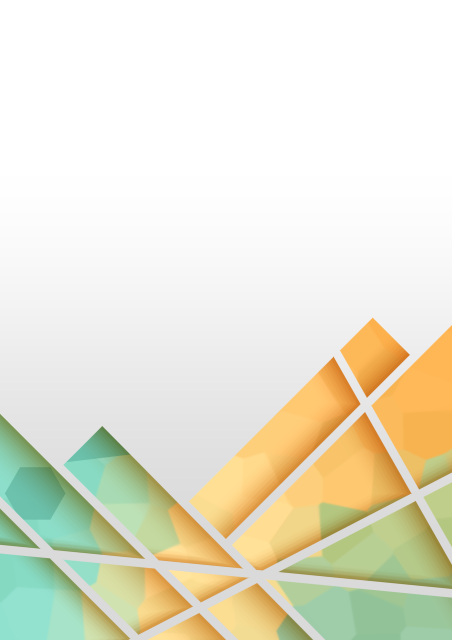
This background is drawn by a Shadertoy shader. Its source:

```glsl
// Faceted mint, amber and sage panels rising from the foot of a pale backdrop.
// Straight bars cut the panels by signed distances and cast inner shadows;
// the facets are soft-edged Voronoi cells coloured by a smooth colour field.

const float BAR_HALF = 0.0068;
const vec3 MINT = vec3(0.55, 0.87, 0.79);
const vec3 PALE_GREEN = vec3(0.74, 0.86, 0.66);
const vec3 TEAL = vec3(0.40, 0.74, 0.66);
const vec3 YELLOW = vec3(1.0, 0.88, 0.59);
const vec3 ORANGE = vec3(1.0, 0.70, 0.31);
const vec3 OLIVE = vec3(0.72, 0.79, 0.52);
const vec3 SAGE = vec3(0.59, 0.78, 0.63);
const vec3 SHADOW_TINT = vec3(0.83, 0.63, 0.35);

float hash(vec2 p) {
    return fract(sin(dot(p, vec2(127.1, 311.7))) * 43758.5);
}

// Signed distance to the line a-b; y points down, positive on its left-hand side
float lineSide(vec2 p, vec2 a, vec2 b) {
    vec2 d = normalize(b - a);
    return dot(p - a, vec2(d.y, -d.x));
}

float hexagon(vec2 p, float radius) {
    p = abs(p);
    return max(p.x * 0.866 + p.y * 0.5, p.y) - radius;
}

// Inner shadow on the negative side of a bar, with soft terraces
float barShadow(float side, float width) {
    float depth = -side - BAR_HALF;
    float terrace = 0.0055;
    depth += sin(depth * 6.2832 / terrace) * terrace * 0.13;
    float fade = clamp(1.0 - depth / width, 0.0, 1.0);
    return fade * fade * step(side, 0.0);
}

// Cuts a bar out of the shape and gathers its shadow
void cutBar(float side, float width, inout float shape, inout float shadow) {
    shape = max(shape, BAR_HALF - abs(side));
    shadow = max(shadow, barShadow(side, width));
}

// Smooth colour layout, sampled once per facet
vec3 colourField(vec2 p) {
    vec3 green = mix(MINT, PALE_GREEN, smoothstep(0.10, 0.25, p.x + 0.3 * (p.y - 0.78)));
    vec3 amber = mix(YELLOW, ORANGE, clamp((p.x - p.y + 0.47) / 0.55, 0.0, 1.0));
    vec3 sage = mix(OLIVE, SAGE, smoothstep(0.84, 0.97, p.y));
    float amberPart = smoothstep(-0.025, 0.025, p.x + 0.6 * (p.y - 0.775) - 0.28);
    float sagePart = smoothstep(0.30, 0.255, length(p - vec2(0.69, 1.03)));
    return mix(mix(green, amber, amberPart), sage, sagePart);
}

// Voronoi facets, blended by distance weights to smooth their edges
vec3 facets(vec2 p, float density) {
    vec2 q = p * density;
    vec2 cell = floor(q);
    vec4 sum = vec4(0.0);
    for (int y = -1; y <= 1; y++) {
        for (int x = -1; x <= 1; x++) {
            vec2 id = cell + vec2(x, y);
            vec2 site = id + 0.1 + 0.8 * vec2(hash(id), hash(id + 37.0));
            vec3 colour = colourField(site / density);
            colour += (hash(id + 71.0) - 0.5) * vec3(0.07, 0.05, 0.08);
            sum += vec4(colour, 1.0) * exp(-55.0 * distance(q, site));
        }
    }
    return sum.rgb / sum.a;
}

void mainImage(out vec4 fragColor, in vec2 fragCoord) {
    // Canvas height is one unit; y runs down from the top
    vec2 p = vec2(fragCoord.x, iResolution.y - fragCoord.y) / iResolution.y;
    float edge = 0.7 / iResolution.y;

    // Bars
    float leftBar = lineSide(p, vec2(0.0, 0.637), vec2(0.363, 1.0));
    float middleBar = lineSide(p, vec2(0.0, 0.494), vec2(0.499, 1.0));
    float lowBar = lineSide(p, vec2(0.706, 0.927), vec2(0.0, 0.858));
    float cornerBar = lineSide(p, vec2(0.0, 0.785), vec2(0.215, 1.0));
    float risingBar = lineSide(p, vec2(0.706, 0.746), vec2(0.215, 1.0));
    float steepBar = lineSide(p, vec2(0.526, 0.552), vec2(0.706, 0.8685));
    float ridgeBar = lineSide(p, vec2(0.6, 0.6045), vec2(0.36, 0.8445));

    // Panel outlines
    float diagonal = (p.x + p.y) * 0.7071;
    float middlePanel = max(max(-leftBar, middleBar), 0.5837 - diagonal);
    float peakEdge = (p.x - p.y - 0.086) * 0.7071;
    float rightPanel = max(max(-middleBar, 0.7628 - diagonal), min(peakEdge, -ridgeBar));
    rightPanel = max(rightPanel, BAR_HALF - abs(ridgeBar));
    float shape = min(leftBar, min(middlePanel, rightPanel));

    // Gaps and inner shadows
    float shadow = barShadow(ridgeBar, 0.052) * step(0.0, middleBar);
    cutBar(leftBar, 0.075, shape, shadow);
    cutBar(middleBar, 0.065, shape, shadow);
    cutBar(lowBar, 0.022, shape, shadow);
    cutBar(cornerBar, 0.045, shape, shadow);
    cutBar(risingBar, 0.032, shape, shadow);
    cutBar(steepBar, 0.058, shape, shadow);

    // Facet colours with two darker teal accents
    vec3 panel = facets(p, 14.0);
    float accent = hexagon(p - vec2(0.055, 0.771), 0.041);
    accent = min(accent, max(middlePanel, p.y - 0.719 + 0.12 * (p.x - 0.13)));
    panel = mix(panel, TEAL, 0.85 * smoothstep(edge, -edge, accent));
    panel *= mix(vec3(1.0), SHADOW_TINT, shadow * 0.95);

    // Backdrop fading from white to grey
    vec3 backdrop = vec3(mix(1.0, 0.853, smoothstep(0.23, 0.88, p.y)));
    fragColor = vec4(mix(backdrop, panel, smoothstep(edge, -edge, shape)), 1.0);
}
```
